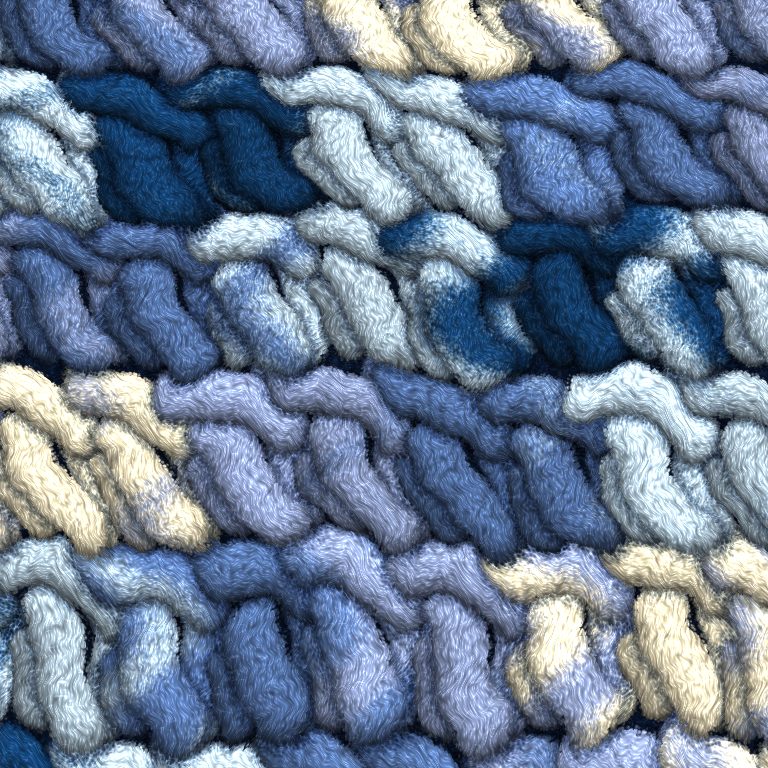
Give the GLSL for this texture, as a WebGL 2 fragment shader.

```glsl
#version 300 es
precision highp float;

uniform vec2 u_resolution;
out vec4 fragColor;

const float STITCHES = 7.5;
const float ROW_HEIGHT = 1.6;
const vec3 GAP = vec3(0.04, 0.10, 0.20);
const vec3 SHADOW = vec3(0.48, 0.53, 0.60);
const vec3 GLINT = vec3(0.80, 0.86, 0.92);
const vec3 LIGHT = vec3(0.10, -0.50, 0.86);

// Dyed yarn from navy to cream, and where each row starts on it
const vec3 YARN[5] = vec3[5](
    vec3(0.07, 0.24, 0.42), vec3(0.71, 0.80, 0.86), vec3(0.33, 0.45, 0.66),
    vec3(0.54, 0.60, 0.76), vec3(0.98, 0.93, 0.79));
const float ROW_START[6] = float[6](2.1, 7.33, 5.6, 3.9, 1.1, 0.2);

struct Strand {
    vec2 fibre;   // along and across the strand
    vec2 normal;  // sideways tilt of the surface
    float dist;   // 1 on the outline
};

vec2 hash2(vec2 p) {
    vec3 q = fract(p.xyx * vec3(0.1031, 0.1030, 0.0973));
    q += dot(q, q.yzx + 33.33);
    return fract((q.xx + q.yz) * q.zy);
}

float cellular(vec2 p) {
    vec2 cell = floor(p);
    float nearest = 2.0;
    for (int y = -1; y <= 1; y++)
        for (int x = -1; x <= 1; x++) {
            vec2 id = cell + vec2(x, y);
            nearest = min(nearest, length(id + hash2(id) - p));
        }
    return nearest;
}

mat2 rotation(float angle) {
    return mat2(cos(angle), sin(angle), -sin(angle), cos(angle));
}

vec2 wobble(vec2 p) {
    return 0.06 * sin(p.yx * vec2(2.3, 1.9) + vec2(0.4, 2.0))
         + 0.04 * sin(p.yx * vec2(5.7, 4.9) + p * 1.7)
         + 0.014 * sin(p.yx * vec2(13.0, 11.0) + p * 6.0);
}

// The dye runs up and back down the shades along each row
vec3 yarnColour(float row, float column) {
    float start = ROW_START[int(clamp(row, 0.0, 5.0))];
    float level = 4.0 - abs(mod(start + 0.48 * column, 8.0) - 4.0);
    int shade = int(clamp(floor(level), 0.0, 3.0));
    float blend = smoothstep(0.34, 0.66, level - float(shade));
    return mix(YARN[shade], YARN[shade + 1], blend);
}

Strand strand(vec2 p, vec2 a, vec2 b, float radius, float bend) {
    float len = distance(a, b);
    vec2 dir = (b - a) / len, side = vec2(-dir.y, dir.x);
    float along = dot(p - a, dir);
    float k = clamp(along / len, 0.0, 1.0);
    float across = dot(p - a, side) - bend * 4.0 * k * (1.0 - k);
    vec2 normal = (dir * (along - k * len) + side * across) / radius;
    return Strand(vec2(along, across), normal, length(normal));
}

// Five strands of one stitch, ordered from back to front
Strand stitchPart(int part, vec2 p, float upright, vec2 rnd) {
    float plump = 0.94 + 0.14 * rnd.x, sway = 0.12 * (rnd.y - 0.5);
    if (part == 0) return strand(p, vec2(0.0, 1.05), vec2(0.12 + sway, 1.46), 0.20, 0.03);
    if (part == 1) return strand(p, vec2(0.98, 0.12), vec2(0.80, 0.62), 0.23, 0.05);
    if (part == 2) return strand(p, vec2(0.87, 0.72), vec2(0.72 + sway, 1.40), 0.28 * plump, -0.08);
    if (part == 3) return strand(p, vec2(0.28, 0.74), vec2(0.53 + sway, 1.46), 0.31 * plump, 0.07);
    return strand(p, vec2(0.0, 0.27), vec2(0.83, 0.64 - 0.1 * upright), 0.28 * plump, sway - 0.13);
}

// Short stray hairs, one per grid cell
float strayHairs(vec2 p, float seed) {
    vec2 cell = floor(p);
    float hair = 0.0;
    for (int y = -1; y <= 1; y++)
        for (int x = -1; x <= 1; x++) {
            vec2 id = cell + vec2(x, y), rnd = hash2(id + seed);
            vec2 q = rotation(6.283 * rnd.x) * (p - id - rnd);
            q.y += 0.5 * q.x * q.x;
            float line = 1.0 - smoothstep(0.02, 0.13, abs(q.y));
            hair += line * (1.0 - smoothstep(0.1, 0.6, abs(q.x))) * smoothstep(0.4, 1.0, rnd.y);
        }
    return hair;
}

void main() {
    vec2 uv = gl_FragCoord.xy / u_resolution;
    float down = 1.0 - uv.y;
    vec2 p = vec2(uv.x * STITCHES, ROW_HEIGHT * (0.52 + 5.72 * down - 1.06 * down * down));
    p += wobble(p);
    float fuzz = 0.16 * (cellular(p * 11.0) - 0.45) + 0.24 * (cellular(p * 29.0) - 0.45);
    float dye = 0.3 * sin(p.x * 4.1 + 2.0 * sin(p.y * 3.3)) + 1.2 * fuzz;
    vec3 colour = GAP;
    vec2 fibre = p;

    // Upper rows lie over lower ones
    float baseRow = floor(p.y / ROW_HEIGHT);
    for (int r = 1; r >= -1; r--) {
        float row = baseRow + float(r);
        float upright = 1.0 - mod(row, 2.0);
        float y = p.y - row * ROW_HEIGHT;
        float x = p.x - mix(0.36, 0.08, upright) * (y - 0.8) - 0.12 * upright;
        for (int c = -1; c <= 1; c++) {
            float column = floor(x) + float(c);
            vec2 rnd = hash2(vec2(column, row) + 20.0);
            vec2 local = vec2(x - column, y) + 0.14 * (rnd - 0.5);
            vec3 tint = yarnColour(row, column + dye);
            float paleness = dot(tint, vec3(0.33));
            for (int part = 0; part < 5; part++) {
                Strand s = stitchPart(part, local, upright, rnd);
                float dist = s.dist + fuzz;
                float cover = 1.0 - smoothstep(0.84, 1.05, dist);
                vec3 n = vec3(s.normal, sqrt(max(0.0, 1.0 - s.dist * s.dist)));
                float lit = 0.22 + 0.22 * paleness + 0.80 * max(dot(n, LIGHT), 0.0);
                lit *= (0.9 + 0.2 * rnd.x) * (part == 0 ? 0.75 : 1.0);
                colour *= mix(SHADOW, vec3(1.0), smoothstep(0.9, 1.4, dist));
                colour = mix(colour, tint * lit, cover);
                if (cover > 0.5) fibre = s.fibre + rnd * 9.0;
            }
        }
    }

    // Tangled fibres: broad dark streaks, then thin bright ones
    fibre += 0.035 * sin(fibre.yx * vec2(17.0, 13.0)) + 0.012 * sin(fibre.yx * 41.0);
    float streak = cellular(rotation(-0.6) * fibre * vec2(8.0, 23.0));
    float fine = cellular(rotation(-0.3) * fibre * vec2(13.0, 45.0));
    colour *= 1.38 - 0.48 * streak - 0.36 * fine;
    float glint = 1.0 - smoothstep(0.08, 0.34, fine);

    // Glossy flecks and stray hairs catch the light
    float hairs = strayHairs(uv * 62.0, 3.0) + strayHairs(uv * 95.0 + 7.0, 41.0);
    float exposure = 0.12 + 0.5 * dot(colour, vec3(0.33));
    colour += GLINT * exposure * (0.28 * glint + 0.38 * hairs);
    fragColor = vec4(clamp(colour, 0.0, 1.0), 1.0);
}
```
